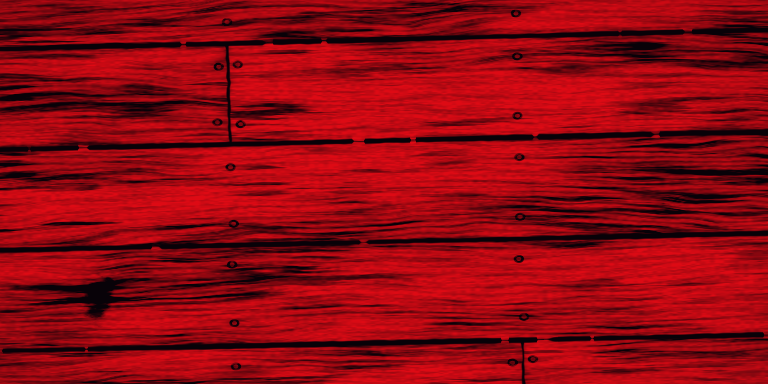
Write a Shadertoy shader that draws this texture.

```glsl
float hash(vec2 p) {
    p = fract(p * vec2(0.1031, 0.1137));
    p += dot(p, p.yx + 33.33);
    return fract((p.x + p.y) * p.x * 17.0);
}

float noise(vec2 p) {
    vec2 i = floor(p), f = fract(p);
    f = f * f * (3.0 - 2.0 * f);
    return mix(mix(hash(i), hash(i + vec2(1, 0)), f.x),
               mix(hash(i + vec2(0, 1)), hash(i + vec2(1, 1)), f.x), f.y);
}

float fbm(vec2 p) {
    float sum = 0.0, amp = 0.53;
    for (int i = 0; i < 4; i++) {
        sum += amp * noise(p);
        p = p * 2.03 + vec2(17.3, 9.1);
        amp *= 0.5;
    }
    return sum;
}

// Painted wood brightness; q is the board's own grain space
float woodTone(vec2 q, vec2 p, float row) {
    float smear = exp(-dot((p - vec2(0.23, 0.235)) / vec2(0.28, 0.035),
                           (p - vec2(0.23, 0.235)) / vec2(0.28, 0.035)));
    float wear = smoothstep(0.35, 0.75, fbm(q * vec2(2.0, 11.0)));
    wear += 0.7 * smear + 0.25 * smoothstep(1.4, 2.0, p.x) * step(0.5, row);

    // Growth rings bend around slow undulations and the knot
    float warp = 0.09 * fbm(q * vec2(1.5, 5.0)) + 0.02 * smear;
    float ring = 0.5 + 0.5 * sin(420.0 * (q.y + warp) + 4.0 * noise(q * vec2(5.0, 30.0)));
    float streak = smoothstep(0.4, 0.85, fbm(q * vec2(6.0, 130.0) + vec2(0.0, warp * 130.0)));
    float grit = noise(q * vec2(80.0, 290.0));

    float tone = 1.07 - 0.18 * wear - ring * ring * (0.07 + 0.19 * wear);
    tone -= 0.6 * streak * (0.4 + wear) + 0.2 * grit;

    // Dark cracks where the paint has failed, more on the left
    float crack = smoothstep(0.56, 0.7, fbm(q * vec2(4.0, 75.0) + 31.0));
    float failed = smoothstep(0.42, 0.68, fbm(q * vec2(2.5, 13.0) + 57.0)) + smear;
    tone -= 0.6 * crack * failed * (1.25 - 0.35 * p.x);

    // Knot
    vec2 k = (p - vec2(0.255, 0.22)) / vec2(0.045, 0.06);
    float rough = 1.3 * (fbm(p * vec2(28.0, 55.0)) - 0.5);
    tone -= 0.8 * (1.0 - smoothstep(0.35, 1.05, length(k) + rough));
    return tone;
}

void mainImage(out vec4 fragColor, in vec2 fragCoord) {
    vec2 p = fragCoord / iResolution.y;
    float aa = 0.8 / iResolution.y;

    // Slightly tilted rows of boards
    float pitch = 0.262;
    float v = (p.y - 0.086 - (0.0205 + 0.005 * p.y) * p.x) / pitch;
    float u = p.x + 0.024 * p.y;
    float row = floor(v), across = fract(v);

    // Butt joints fall on the nail columns of two rows
    float firstColumn = 0.614, columnStep = 0.75;
    float jointX = row == 2.0 ? firstColumn
                 : row == -1.0 ? firstColumn + columnStep : 9.0;
    float side = step(jointX, u);
    vec2 q = vec2(u + 7.3 * row + 3.7 * side + 40.0, v * pitch + 1.9 * row + 20.0);
    float tone = woodTone(q, p, row);

    // Nails: a worn dark rim around a dull head
    float column = clamp(round((u - firstColumn) / columnStep), 0.0, 1.0);
    float nailX = u - firstColumn - columnStep * column;
    bool atJoint = abs(firstColumn + columnStep * column - jointX) < 0.01;
    vec2 nailId = vec2(column + 2.0 * step(0.0, nailX) * float(atJoint),
                       row * 2.0 + step(0.5, across)) + 11.0;
    if (atJoint) nailX = abs(nailX) - 0.027;
    vec2 nail = vec2(nailX, (abs(across - 0.5) - 0.29) * pitch);
    nail += 0.01 * (vec2(hash(nailId), hash(nailId + 5.0)) - 0.5);
    float r = length(nail * vec2(0.85, 1.1));
    float rim = 1.0 - smoothstep(0.001, 0.0024 + aa, abs(r - 0.0085));
    float head = 1.0 - smoothstep(0.007, 0.009, r);
    tone = mix(tone, 0.52 + 0.25 * noise(p * 180.0), 0.7 * head);
    tone -= rim * (0.25 + 0.6 * noise(nail * 120.0 + nailId * 7.0));
    tone -= 0.3 * exp(-dot(nail / vec2(0.035, 0.006), nail / vec2(0.035, 0.006)))
          * noise(q * vec2(25.0, 220.0));

    // Ragged joint with a worn fringe
    float jointDist = abs(u - jointX + 0.004 * (noise(vec2(p.y * 60.0, 3.0)) - 0.5));
    float jointWidth = 0.001 + 0.0035 * noise(vec2(p.y * 45.0, 8.0));
    tone -= 0.4 * exp(-jointDist * 110.0) * noise(p * vec2(90.0, 130.0));
    tone *= smoothstep(-aa, aa + 0.001, jointDist - jointWidth);

    // Gaps between rows, sometimes bridged by a splinter
    float gapId = round(v) + 13.0;
    float gapDist = abs(v - round(v)) * pitch;
    float gapWidth = 0.005 + 0.002 * noise(vec2(u * 3.0, gapId))
                   + 0.0016 * (noise(vec2(u * 45.0, gapId + row * 3.0 + 30.0)) - 0.5);
    gapWidth -= 0.006 * smoothstep(0.9, 0.95, noise(vec2(u * 22.0, gapId * 5.0)));
    tone -= 0.3 * exp(-max(gapDist - gapWidth, 0.0) * 220.0) * noise(q * vec2(30.0, 160.0));
    tone *= smoothstep(-aa, aa + 0.0008, gapDist - gapWidth);

    // Corners fall off gently
    vec2 c = (p - vec2(1.0, 0.5)) / vec2(1.0, 0.5);
    tone *= 1.0 - 0.13 * smoothstep(0.6, 2.0, dot(c, c));

    vec3 shadow = vec3(0.03, 0.006, 0.03), paint = vec3(0.87, 0.04, 0.08);
    fragColor = vec4(mix(shadow, paint, clamp(tone, 0.0, 1.0)), 1.0);
}
```
